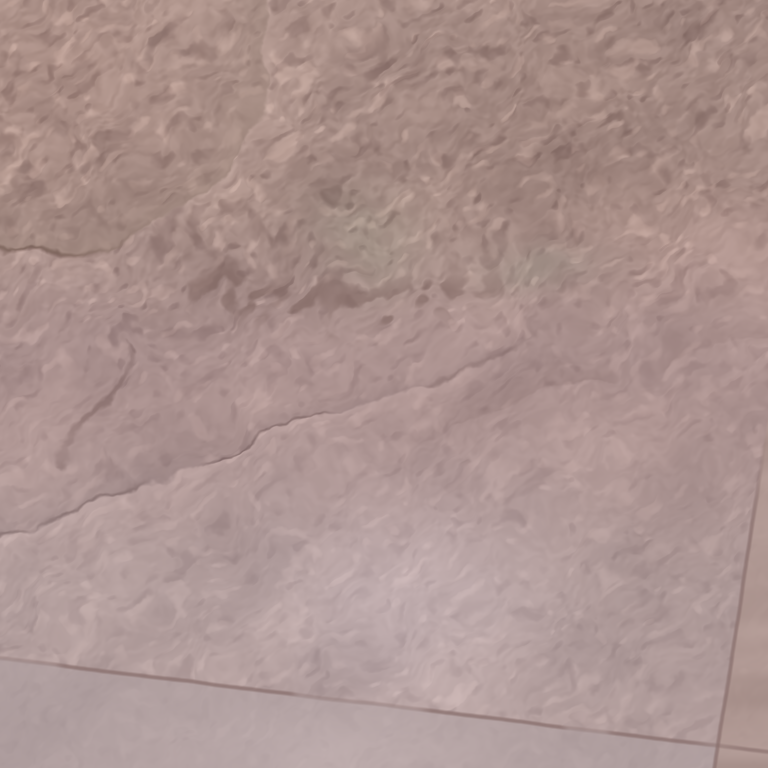
Give the GLSL for this texture, as a Shadertoy shader.

```glsl
// Pinkish-brown slate floor tile with pitted flecks, ragged ridges and thin grout lines.

float hash(vec2 p) {
    return fract(sin(dot(p, vec2(127.1, 311.7))) * 43758.5453);
}

float noise(vec2 p) {
    vec2 i = floor(p), f = fract(p);
    f = f * f * (3.0 - 2.0 * f);
    return mix(mix(hash(i), hash(i + vec2(1, 0)), f.x),
               mix(hash(i + vec2(0, 1)), hash(i + vec2(1, 1)), f.x), f.y);
}

float fbm(vec2 p) {
    float sum = 0.0, amp = 0.5;
    for (int i = 0; i < 5; i++) {
        sum += amp * noise(p);
        p = mat2(1.6, 1.2, -1.2, 1.6) * p + 7.3;
        amp *= 0.5;
    }
    return sum;
}

// Soft elliptical patch
float blob(vec2 p, vec2 center, vec2 radius) {
    vec2 d = (p - center) / radius;
    return exp(-dot(d, d));
}

float segment(vec2 p, vec2 a, vec2 b) {
    vec2 ab = b - a;
    return length(p - a - ab * clamp(dot(p - a, ab) / dot(ab, ab), 0.0, 1.0));
}

// Shadow on the positive side of an edge: sharp at zero, fading over a width
float ledge(float d, float width) {
    return smoothstep(-0.003, 0.002, d) * exp(-max(d, 0.0) / width);
}

void mainImage(out vec4 fragColor, in vec2 fragCoord) {
    vec2 p = fragCoord / iResolution.xy;
    vec2 wobble = vec2(fbm(p * 14.0), fbm(p * 14.0 + 40.0)) - 0.48;
    vec2 w = p + wobble * 0.055;

    // Grain coordinates run up and to the right
    vec2 grain = vec2(dot(w, vec2(0.8, 0.6)), dot(w, vec2(-0.6, 0.8)));
    float rough = mix(0.5, 1.0, smoothstep(0.4, 0.7, w.y - 0.1 * w.x));

    // Broad colour: warm at the top, paler and cooler below
    vec3 col = mix(vec3(0.695, 0.615, 0.61), vec3(0.675, 0.575, 0.565), smoothstep(0.2, 0.5, w.y));
    col = mix(col, vec3(0.66, 0.56, 0.53), smoothstep(0.52, 0.75, w.y));
    col += vec3(0.05, 0.055, 0.065) * blob(w, vec2(0.52, 0.22), vec2(0.16, 0.14));
    col += vec3(0.03, 0.02, 0.015) * blob(w, vec2(0.05, 0.9), vec2(0.22, 0.18));
    col += vec3(0.04, 0.03, 0.03) * blob(w, vec2(0.95, 0.68), vec2(0.2, 0.09));
    col -= 0.03 * blob(w, vec2(0.74, 0.85), vec2(0.16, 0.2));
    col -= 0.035 * blob(w, vec2(0.88, 0.28), vec2(0.13, 0.16));
    col = mix(col, vec3(0.63, 0.58, 0.53), 0.6 * blob(w, vec2(0.48, 0.69), vec2(0.07, 0.06)));
    col = mix(col, vec3(0.62, 0.57, 0.53), 0.6 * blob(w, vec2(0.7, 0.65), vec2(0.08, 0.03)));
    col += (fbm(grain * vec2(7, 12)) - 0.48) * vec3(0.13, 0.12, 0.11);

    // Fine stretched flecks, light and dark
    float lightFleck = smoothstep(0.6, 0.95, noise(grain * vec2(55, 95)));
    float darkFleck = smoothstep(0.6, 0.95, noise(grain * vec2(60, 100) + 31.0));
    col += rough * (lightFleck * vec3(0.075, 0.07, 0.065) - darkFleck * vec3(0.075, 0.075, 0.07));
    col += rough * 0.06 * (noise(grain * vec2(110, 170)) - 0.5);

    // Clusters of brown pits
    float pitBand = exp(-pow((w.y - 0.63 + 0.03 * sin(w.x * 9.0 - 2.5)) / 0.03, 2.0))
                  * smoothstep(0.18, 0.28, w.x) * smoothstep(0.75, 0.5, w.x);
    float pitArea = pitBand + blob(p, vec2(0.22, 0.945), vec2(0.04, 0.03))
                  + 0.8 * blob(p, vec2(0.06, 0.78), vec2(0.06, 0.04))
                  + 0.8 * blob(p, vec2(0.5, 0.91), vec2(0.04, 0.03))
                  + 0.25 * smoothstep(0.5, 0.75, p.y);
    float pits = smoothstep(0.5, 0.8, noise(grain * vec2(45, 70) + 90.0));
    col = mix(col, vec3(0.5, 0.4, 0.38), 0.65 * pits * min(pitArea, 1.0));

    // Curved brown band at the upper left, with a pale outer rim
    float arc = 0.285 - length(w - vec2(0.07, 0.95));
    float arcFade = smoothstep(0.45, 0.3, p.x);
    col = mix(col, vec3(0.6, 0.51, 0.47), 0.65 * arcFade * ledge(arc, 0.035));
    col += 0.04 * arcFade * ledge(-arc, 0.02);
    col -= 0.14 * smoothstep(0.006, 0.0, abs(arc)) * smoothstep(0.2, 0.06, p.x);

    // Long diagonal ridges: shadow above the edge, highlight below
    float ridge = w.y - 0.305 - 0.36 * w.x;
    float ridgeFade = smoothstep(0.8, 0.45, p.x);
    float broken = smoothstep(0.3, 0.6, noise(p * 17.0));
    col -= ridgeFade * vec3(0.065, 0.06, 0.055) * ledge(ridge, 0.03);
    col -= ridgeFade * broken * 0.09 * smoothstep(0.005, 0.0, abs(ridge - 0.002));
    col += ridgeFade * 0.035 * ledge(-ridge, 0.015);
    float sideRidge = w.y - 0.27 - 0.3 * w.x;
    col -= 0.04 * smoothstep(0.5, 0.65, p.x) * broken * ledge(sideRidge, 0.025);

    // Short steep crack on the left
    float crack = segment(w, vec2(0.08, 0.4), vec2(0.175, 0.545));
    col -= 0.1 * smoothstep(0.007, 0.001, crack) * (0.4 + 0.6 * broken);

    // Neighbouring tiles: cool and smooth below, streaked on the right
    float floorLine = p.y - 0.143 + 0.122 * p.x + 0.004 * wobble.x;
    float sideLine = p.x - 0.93 - 0.155 * p.y + 0.004 * wobble.y;
    vec3 coolTile = vec3(0.685, 0.625, 0.63) + 0.06 * blob(p, vec2(0.42, 0.02), vec2(0.17, 0.07));
    col = mix(col, coolTile, 0.65 * smoothstep(0.002, -0.002, floorLine));
    vec3 streakTile = vec3(0.675, 0.58, 0.555) + 0.08 * (noise(p * vec2(6, 45)) - 0.5);
    col = mix(col, streakTile, 0.8 * smoothstep(-0.002, 0.002, sideLine));

    // Grout lines
    vec3 grout = vec3(0.53, 0.43, 0.42);
    col = mix(col, grout, (0.35 + 0.4 * broken) * smoothstep(0.0045, 0.0005, abs(floorLine)));
    col = mix(col, grout, 0.7 * smoothstep(0.0045, 0.0005, abs(sideLine)) * smoothstep(0.46, 0.3, p.y));

    fragColor = vec4(clamp(col, 0.0, 1.0), 1.0);
}
```
